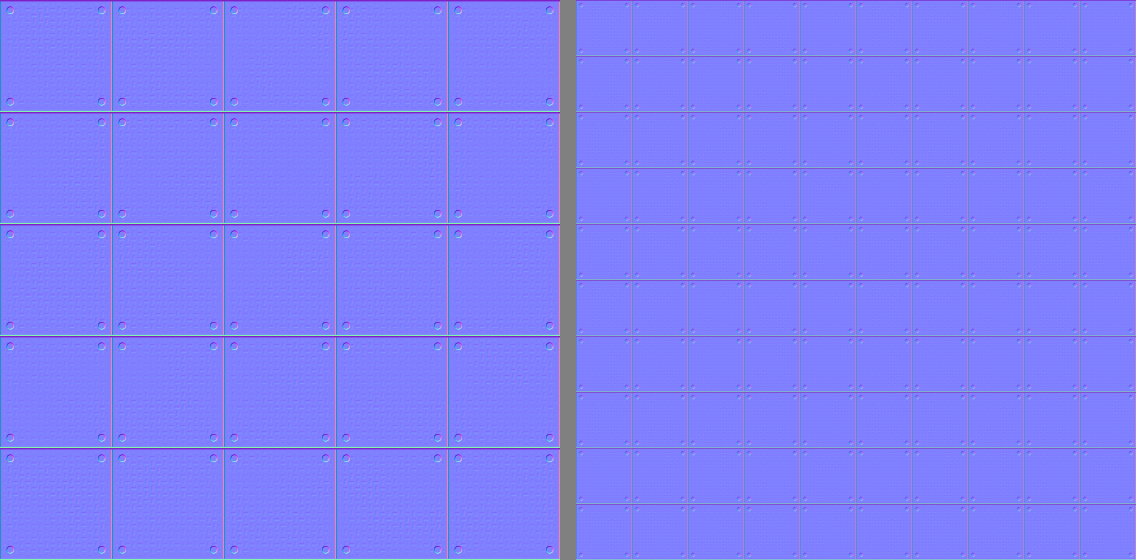
Left: one tile. Right: repeated 2 by 2.
Give the GLSL for this texture map, as a Shadertoy shader.

```glsl
// Tangent-space normal map of square metal plates: bevelled rims, four rivets
// per plate and a faint tread of alternating bars. Slopes are summed from
// distance functions; wrapping noise varies how worn the tread is.

const float PLATES       = 5.0;    // plates across and down
const float TREAD_CELLS  = 18.0;   // tread bars per plate side (even, so it tiles)
const float WEAR_PERIOD  = 15.0;   // noise cells across the canvas

// Lengths in plate units
const float SIDE_RIM     = 0.0098;
const float LOWER_RIM    = 0.0098;
const float UPPER_RIM    = 0.0125;
const float RIVET_INSET  = 0.092;
const float RIVET_RADIUS = 0.031;
const float RIVET_BEVEL  = 0.008;
const float RIVET_SLOPE  = 1.1;
const float TREAD_INSET  = 0.045;

// Lengths in tread cells
const float BAR_HALF     = 0.25;
const float BAR_RADIUS   = 0.15;
const float BAR_BEVEL    = 0.15;
const float BAR_SLOPE    = 0.20;

const vec3 LEFT_COLOR  = vec3(0.16, 0.55, 0.78);
const vec3 RIGHT_COLOR = vec3(0.93, 0.51, 0.73);
const vec3 UPPER_COLOR = vec3(0.50, 0.12, 0.78);
const vec3 LOWER_COLOR = vec3(0.50, 0.96, 0.67);

float hash(vec2 p) {
    vec3 q = fract(vec3(p.xyx) * 0.1031);
    q += dot(q, q.yzx + 33.33);
    return fract((q.x + q.y) * q.z);
}

// Value noise that repeats after a whole number of cells
float wrapNoise(vec2 p, float period) {
    vec2 i = floor(p), f = fract(p);
    f = f * f * (3.0 - 2.0 * f);
    vec2 a = mod(i, period), b = mod(i + 1.0, period);
    return mix(mix(hash(a), hash(vec2(b.x, a.y)), f.x),
               mix(hash(vec2(a.x, b.y)), hash(b), f.x), f.y);
}

// Smoothed strip of the given width, measured inward from a plate edge
float strip(float dist, float width, float pixel) {
    return clamp((width - dist) / pixel + 0.5, 0.0, 1.0);
}

// Outward slope along the contour of a round shape
vec2 bevel(vec2 offset, float radius, float width) {
    float len = length(offset);
    float band = 1.0 - smoothstep(0.0, width, abs(len - radius));
    return offset / max(len, 1e-4) * band;
}

// Raised bars, horizontal and vertical in a checker
vec2 treadSlope(vec2 uv, float pixel) {
    vec2 grid = uv * PLATES * TREAD_CELLS;
    vec2 id = mod(floor(grid), PLATES * TREAD_CELLS);
    vec2 local = fract(grid) - 0.5;
    bool upright = mod(id.x + id.y, 2.0) > 0.5;
    vec2 axis = upright ? vec2(0.0, 1.0) : vec2(1.0, 0.0);
    vec2 offset = local - axis * clamp(dot(local, axis), -BAR_HALF, BAR_HALF);
    float wear = wrapNoise(uv * WEAR_PERIOD, WEAR_PERIOD);
    float strength = mix(0.35, 1.0, wear) * mix(0.6, 1.0, hash(id + 7.0));
    float width = max(BAR_BEVEL, 0.9 * pixel * TREAD_CELLS);
    return bevel(offset, BAR_RADIUS, width) * BAR_SLOPE * strength;
}

void mainImage(out vec4 fragColor, in vec2 fragCoord) {
    vec2 uv = fragCoord / iResolution.xy;
    float pixel = PLATES / iResolution.y;
    vec2 plate = fract(uv * PLATES);
    vec2 centred = plate - 0.5;

    // Rivets, mirrored into all four corners
    vec2 rivet = (abs(centred) - (0.5 - RIVET_INSET)) * sign(centred);
    vec2 slope = bevel(rivet, RIVET_RADIUS, max(RIVET_BEVEL, 0.8 * pixel)) * RIVET_SLOPE;

    // Tread, kept clear of the rim and the rivets
    float rimDist = 0.5 - max(abs(centred.x), abs(centred.y));
    float clearance = smoothstep(TREAD_INSET - 0.02, TREAD_INSET, rimDist)
                    * smoothstep(RIVET_RADIUS, RIVET_RADIUS + 0.02, length(rivet));
    slope += treadSlope(uv, pixel) * clearance;

    // Encode the normal, green pointing down
    vec3 color = 0.5 + 0.5 * normalize(vec3(slope.x, -slope.y, 1.0));

    // Bevelled rims
    color = mix(color, LEFT_COLOR, strip(plate.x, SIDE_RIM, pixel));
    color = mix(color, RIGHT_COLOR, strip(1.0 - plate.x, SIDE_RIM, pixel));
    color = mix(color, LOWER_COLOR, strip(plate.y, LOWER_RIM, pixel));
    color = mix(color, UPPER_COLOR, strip(1.0 - plate.y, UPPER_RIM, pixel));

    fragColor = vec4(color, 1.0);
}
```
